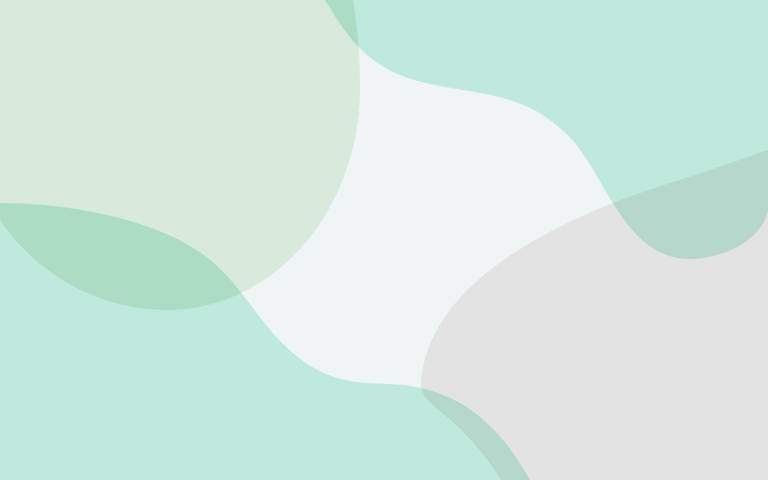
Give the GLSL for this background, as a Shadertoy shader.

```glsl
// Layout grid: y runs downward, all shapes are placed in these units
const vec2 GRID = vec2(768.0, 480.0);

const vec3 PAPER = vec3(0.937, 0.961, 0.961);
const vec3 MINT = vec3(0.753, 0.914, 0.867);
const vec3 SAGE = vec3(0.847, 0.918, 0.863);
const vec3 SAGE_ON_MINT = vec3(0.675, 0.863, 0.769);
const vec3 GREY = vec3(0.890);
const vec3 GREY_ON_MINT = vec3(0.710, 0.843, 0.800);

// Four joined cubic Beziers, each knot as (along, height)
const vec2 LOWER_WAVE[13] = vec2[13](
    vec2(0, 203), vec2(75, 203), vec2(165, 222),
    vec2(210, 260), vec2(252, 292), vec2(275, 364),
    vec2(345, 380), vec2(372, 386), vec2(395, 381),
    vec2(425, 389), vec2(475, 402), vec2(505, 436), vec2(530, 480));

const vec2 UPPER_WAVE[13] = vec2[13](
    vec2(325, 0), vec2(350, 42), vec2(372, 72),
    vec2(430, 84), vec2(478, 94), vec2(524, 94),
    vec2(562, 130), vec2(604, 164), vec2(620, 259),
    vec2(690, 259), vec2(715, 259), vec2(764, 245), vec2(769, 205));

// Left side of the grey form: x as a function of y
const vec2 GREY_SIDE[13] = vec2[13](
    vec2(150, 768), vec2(159, 742), vec2(168, 716),
    vec2(176.5, 690), vec2(185, 664), vec2(193, 638),
    vec2(203, 613), vec2(232, 540), vec2(290, 425),
    vec2(385, 421), vec2(410, 423), vec2(408, 455), vec2(480, 501));

vec2 bezier(vec2 a, vec2 b, vec2 c, vec2 d, float t) {
    float s = 1.0 - t;
    return s * s * s * a + 3.0 * s * t * (s * b + t * c) + t * t * t * d;
}

// Height of a chain of curves, found by bisection on the parameter
float chainHeight(vec2 knots[13], float along) {
    int first = 0;
    for (int i = 3; i < 12; i += 3) {
        if (along >= knots[i].x) first = i;
    }
    vec2 a = knots[first], b = knots[first + 1];
    vec2 c = knots[first + 2], d = knots[first + 3];
    float t = 0.5;
    float stepSize = 0.25;
    for (int i = 0; i < 18; i++) {
        t += bezier(a, b, c, d, t).x < along ? stepSize : -stepSize;
        stepSize *= 0.5;
    }
    return bezier(a, b, c, d, t).y;
}

// Four quarter ellipses with separate radii on each side
float eggField(vec2 p, vec2 center, vec2 radiiLow, vec2 radiiHigh) {
    vec2 q = p - center;
    return length(q / mix(radiiLow, radiiHigh, step(0.0, q))) - 1.0;
}

// Smooth inside mask for a field that is negative inside
float coverage(float field) {
    float width = length(vec2(dFdx(field), dFdy(field)));
    return clamp(0.5 - field / max(width, 1e-5), 0.0, 1.0);
}

void mainImage(out vec4 fragColor, in vec2 fragCoord) {
    vec2 uv = fragCoord / iResolution.xy;
    vec2 p = vec2(uv.x, 1.0 - uv.y) * GRID;

    // Shape masks
    float lowerMint = coverage(chainHeight(LOWER_WAVE, p.x) - p.y);
    float upperMint = coverage(p.y - chainHeight(UPPER_WAVE, p.x));
    float mint = max(lowerMint, upperMint);
    float grey = coverage(chainHeight(GREY_SIDE, p.y) - p.x);
    float sage = coverage(eggField(p, vec2(167, 88), vec2(208, 330), vec2(193, 222)));

    // Translucent layers, with their own tones over mint
    vec3 color = mix(PAPER, MINT, mint);
    color = mix(color, mix(SAGE, SAGE_ON_MINT, mint), sage);
    color = mix(color, mix(GREY, GREY_ON_MINT, mint), grey);
    fragColor = vec4(color, 1.0);
}
```
